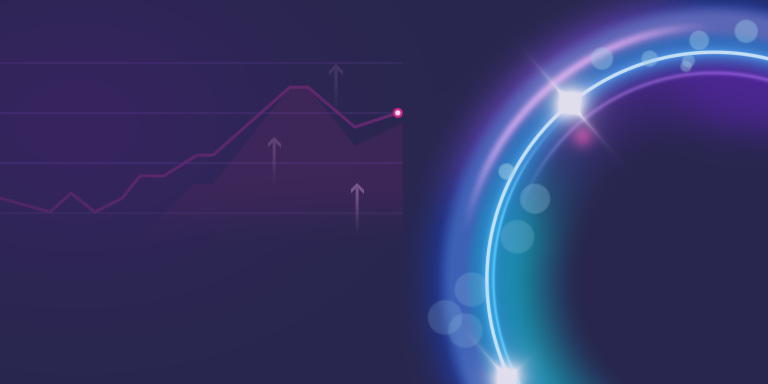
Write a WebGL 1 fragment shader that draws this background.

```glsl
precision highp float;
uniform vec2 u_resolution;

float ramp(float a, float b, float x) {
  return clamp((x - a) / (b - a), 0.0, 1.0);
}

float bell(float x, float width) {
  return exp(-x * x / (width * width));
}

float trendHeight(float x) {
  return 0.484 - 0.036 * ramp(0.0, 0.13, x) + 0.049 * ramp(0.13, 0.185, x)
    - 0.049 * ramp(0.185, 0.247, x) + 0.036 * ramp(0.247, 0.318, x)
    + 0.058 * ramp(0.318, 0.365, x) + 0.054 * ramp(0.427, 0.513, x)
    + 0.177 * ramp(0.555, 0.755, x) - 0.104 * ramp(0.802, 0.924, x)
    + 0.037 * ramp(0.924, 1.036, x);
}

float areaHeight(float x) {
  return 0.35 + 0.17 * ramp(0.33, 0.505, x) + 0.253 * ramp(0.555, 0.755, x)
    - 0.153 * ramp(0.802, 0.924, x) + 0.06 * ramp(0.924, 1.05, x);
}

// Upward arrow whose shaft fades below its tip
float arrow(vec2 q, float px) {
  float shaft = 1.0 - smoothstep(0.002, 0.002 + px, abs(q.x));
  shaft *= step(q.y, 0.0) * (1.0 - smoothstep(0.0, 0.14, -q.y));
  float chevron = 1.0 - smoothstep(0.002, 0.002 + px, abs(q.y + abs(q.x)) * 0.707);
  return max(shaft, chevron * step(abs(q.x), 0.017));
}

// Bright core with a diagonal streak and a fainter cross streak
float flare(vec2 q) {
  float along = dot(q, vec2(0.655, -0.755));
  float across = dot(q, vec2(0.755, 0.655));
  float streak = bell(along, 0.1) * exp(-abs(across) / 0.006);
  float cross = bell(across, 0.06) * exp(-abs(along) / 0.012);
  return bell(length(q), 0.042) + 0.6 * streak + 0.4 * cross + 0.25 * bell(length(q), 0.085);
}

vec3 drawChart(vec3 color, vec2 p, float px) {
  float panel = (1.0 - smoothstep(1.047, 1.05, p.x)) * smoothstep(0.36, 0.5, p.y);
  color = mix(color, vec3(0.22, 0.14, 0.38), 0.85 * bell(length((p - vec2(0.2, 0.68)) * vec2(0.7, 1.0)), 0.4));

  float area = 1.0 - smoothstep(-px, px, p.y - areaHeight(p.x));
  area *= (1.0 - smoothstep(1.047, 1.05, p.x)) * smoothstep(0.34, 0.55, p.y);
  color = mix(color, vec3(0.25, 0.15, 0.35), 0.85 * area);

  // Evenly spaced guide lines
  float guide = abs(fract((p.y - 0.445) / 0.1303 + 0.5) - 0.5) * 0.1303;
  guide = (1.0 - smoothstep(0.0005, 0.0005 + px, guide)) * step(p.y, 0.86);
  color += vec3(0.05, 0.025, 0.07) * guide * panel;

  float height = trendHeight(p.x);
  float slope = (trendHeight(p.x + 0.002) - trendHeight(p.x - 0.002)) / 0.004;
  float trend = abs(p.y - height) / sqrt(1.0 + slope * slope);
  trend = (1.0 - smoothstep(0.002, 0.002 + px, trend)) * step(p.x, 1.036);
  color = mix(color, vec3(0.43, 0.16, 0.45), trend * mix(0.5, 0.85, p.x));

  float arrows = 0.35 * arrow(p - vec2(0.714, 0.638), px)
    + 0.22 * arrow(p - vec2(0.875, 0.828), px) + 0.6 * arrow(p - vec2(0.93, 0.518), px);
  color = mix(color, vec3(0.62, 0.45, 0.68), arrows);

  float marker = length(p - vec2(1.036, 0.706));
  color = mix(color, vec3(0.78, 0.16, 0.5), 1.0 - smoothstep(0.011, 0.011 + px, marker));
  return mix(color, vec3(0.95, 0.85, 0.93), 1.0 - smoothstep(0.005, 0.005 + px, marker));
}

vec3 drawRing(vec3 color, vec2 q, float px) {
  float r = length(q);
  vec2 dir = q / max(r, 0.001);
  float top = smoothstep(0.25, 0.9, dir.y);
  float corner = smoothstep(0.75, 1.0, dot(dir, vec2(-0.64, 0.77)));

  // Outer halo and inner glow
  vec3 haloColor = mix(vec3(0.12, 0.22, 0.6), vec3(0.36, 0.25, 0.66), corner);
  color = mix(color, haloColor, 0.85 * bell(max(r - 0.69, 0.0), 0.07) * smoothstep(0.5, 0.6, r));
  float inside = 1.0 - smoothstep(0.58, 0.62, r);
  vec3 innerColor = mix(vec3(0.09, 0.56, 0.66), vec3(0.3, 0.15, 0.58), top);
  float innerGlow = smoothstep(0.34, 0.55, r) * inside;
  color = mix(color, innerColor, innerGlow * (1.0 - 0.45 * corner));

  // Coloured body with a paler outer band
  float body = smoothstep(mix(0.47, 0.53, top), 0.6, r) * (1.0 - smoothstep(0.68, 0.73, r));
  vec3 bodyColor = mix(vec3(0.15, 0.5, 0.74), vec3(0.2, 0.43, 0.73), top);
  vec3 bandColor = mix(vec3(0.25, 0.4, 0.73), vec3(0.38, 0.42, 0.73), top);
  bodyColor = mix(bodyColor, bandColor, smoothstep(0.62, 0.655, r));
  color = mix(color, bodyColor, 0.9 * body);
  color += vec3(0.4, 0.22, 0.18) * corner * bell(r - 0.66, 0.013);
  color += vec3(0.2, 0.14, 0.2) * top * bell(r - 0.538, 0.006);

  // Fine bright rims
  float rim = 1.0 - smoothstep(0.0025, 0.0025 + px, abs(r - 0.592));
  color += vec3(0.12, 0.22, 0.24) * exp(-abs(r - 0.592) / 0.012);
  color += vec3(0.15, 0.2, 0.2) * bell(r - 0.575, 0.004) * (1.0 - top);
  return mix(color, vec3(0.82, 0.9, 0.96), 0.9 * rim);
}

// Two clusters of translucent discs riding along the ring
vec3 drawBokeh(vec3 color, vec2 q, float px) {
  for (int i = 0; i < 12; i++) {
    float side = step(5.5, float(i));
    float k = float(i) - 6.0 * side;
    float wave = sin(1.15 * k + mix(1.57, 3.1, side));
    float jitter = sin(1.6 * k + 2.8) * mix(-4.0, 4.5, side);
    float angle = radians(mix(84.0 + 5.8 * k, 151.0 + 9.0 * k, side) + jitter);
    float orbit = 0.605 + wave * mix(0.047, 0.104, side);
    float size = mix(0.022 + 0.008 * wave, 0.045 - 0.024 * exp2(-2.0 * k), side);
    float d = length(q - orbit * vec2(cos(angle), sin(angle)));
    float opacity = mix(0.42, 0.2 + 0.35 * exp2(-2.0 * k), side);
    color = mix(color, vec3(0.62, 0.8, 0.9), opacity * (1.0 - smoothstep(size - px, size + px, d)));
  }
  return color;
}

void main() {
  vec2 p = gl_FragCoord.xy / u_resolution.y;
  float px = 1.5 / u_resolution.y;
  vec2 q = p - vec2(1.86, 0.272);
  vec3 color = drawChart(vec3(0.155, 0.15, 0.305), p, px);
  color = mix(color, vec3(0.3, 0.14, 0.58), 0.6 * bell(length((p - vec2(1.95, 0.74)) * vec2(0.6, 1.0)), 0.1));
  color = drawRing(color, q, px);
  color = drawBokeh(color, q, px);

  // Sparkles on the rim
  color = mix(color, vec3(0.8, 0.3, 0.65), 0.7 * bell(length(p - vec2(1.518, 0.645)), 0.028));
  float sparkle = flare(p - vec2(1.484, 0.732)) + 0.9 * flare(p - vec2(1.32, 0.015));
  color = mix(color, vec3(0.88, 0.87, 0.93), clamp(sparkle, 0.0, 1.0));
  gl_FragColor = vec4(color, 1.0);
}
```
